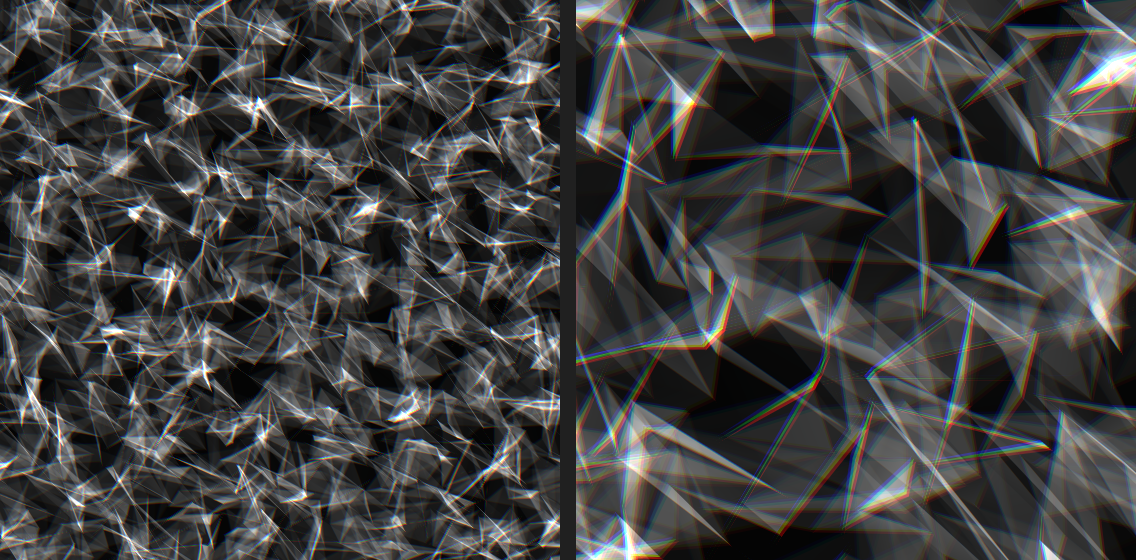
Left, the full canvas; right, a detail of the centre.
Give the GLSL for this texture, as a WebGL 2 fragment shader.

```glsl
#version 300 es
precision highp float;
// Overlapping translucent shards of light, like caustics through crumpled glass.
// A triangle mesh is scattered out of shape; each triangle adds light in inverse
// proportion to its area, and red and blue are shifted apart to fringe the edges.

uniform vec2 u_resolution;
out vec4 fragColor;

const float CELLS = 50.0;                      // mesh cells across the canvas
const int REACH = 5;                           // cells a vertex may stray
const float SCATTER = 4.2;                     // random displacement, in cells
const float DRIFT = 0.7;                       // smooth displacement, in cells
const float FLATTEN = 0.72;                    // scatter across the grain
const vec2 GRAIN = vec2(0.848, -0.530);        // main direction of the shards
const vec2 FRINGE = vec2(0.0014, -0.0014);     // red shift, in canvas units
const float LIGHT = 0.255;
const float MIN_AREA = 0.85;
const vec3 AMBIENT = vec3(0.008, 0.009, 0.009);

float hash(vec2 p) {
    return fract(sin(dot(p, vec2(127.1, 311.7))) * 43758.5453);
}

float cross2(vec2 a, vec2 b) {
    return a.x * b.y - a.y * b.x;
}

// Slow wavy offset that gathers the mesh into clumps and leaves dark gaps
vec2 drift(vec2 id) {
    float x = sin(dot(id, vec2(0.83, 0.37)) + 1.7 * sin(dot(id, vec2(-0.21, 0.47))));
    float y = sin(dot(id, vec2(-0.41, 0.91)) + 1.7 * sin(dot(id, vec2(0.39, 0.17)) + 2.0));
    return DRIFT * vec2(x, y);
}

// Mesh vertex moved within an ellipse along the grain
vec2 meshVertex(vec2 id) {
    float angle = 6.28318 * hash(id);
    float radius = SCATTER * sqrt(hash(id + 57.3));
    vec2 local = radius * vec2(cos(angle), FLATTEN * sin(angle));
    return id + drift(id) + local.x * GRAIN + local.y * vec2(-GRAIN.y, GRAIN.x);
}

// Signed distance to an edge for the red, green and blue sample points
vec3 edgeDistance(vec2 p, vec2 a, vec2 b, float winding, vec2 shift) {
    vec2 along = b - a;
    vec2 normal = winding * vec2(-along.y, along.x) / max(length(along), 1e-4);
    return dot(p - a, normal) + dot(shift, normal) * vec3(-1.0, 0.0, 1.0);
}

// Light added by one triangle, graded softly away from vertex a
vec3 shard(vec2 p, vec2 a, vec2 b, vec2 c, vec2 shift, float pixel) {
    float area = cross2(b - a, c - a);
    float winding = area < 0.0 ? -1.0 : 1.0;
    vec3 opposite = edgeDistance(p, b, c, winding, shift);
    vec3 inside = min(opposite, min(edgeDistance(p, a, b, winding, shift),
                                    edgeDistance(p, c, a, winding, shift)));
    vec3 coverage = clamp(inside / pixel + 0.5, 0.0, 1.0);
    float size = max(abs(area), MIN_AREA);
    float nearA = clamp(opposite.y * length(c - b) / size, 0.0, 1.0);
    return coverage * LIGHT / size * mix(0.75, 1.5, nearA);
}

void main() {
    float pixel = CELLS / u_resolution.y;
    vec2 p = gl_FragCoord.xy * pixel;
    vec2 home = floor(p);
    vec2 shift = FRINGE * CELLS;
    vec3 light = AMBIENT;

    // Walk the nearby cells row by row, two triangles in each
    for (int j = -REACH; j <= REACH; j++) {
        vec2 id = home + vec2(-REACH, j);
        vec2 a = meshVertex(id);
        vec2 d = meshVertex(id + vec2(0.0, 1.0));
        for (int i = -REACH; i <= REACH; i++) {
            id.x += 1.0;
            vec2 b = meshVertex(id);
            vec2 c = meshVertex(id + vec2(0.0, 1.0));
            light += shard(p, a, b, c, shift, pixel);
            light += shard(p, c, d, a, shift, pixel);
            a = b;
            d = c;
        }
    }
    fragColor = vec4(clamp(light, 0.0, 1.0), 1.0);
}
```
